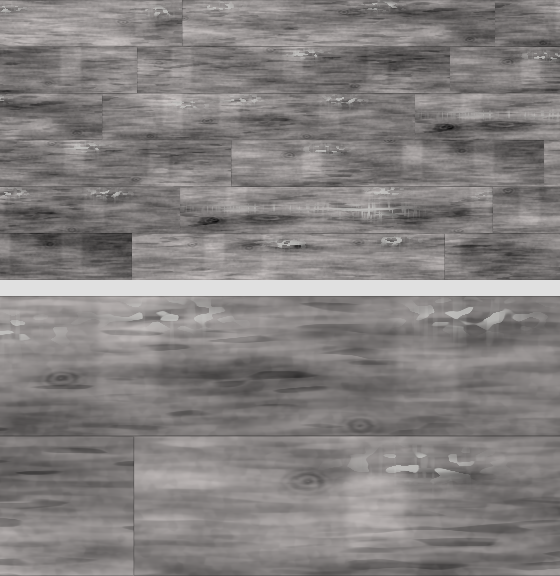
Top, the full canvas; bottom, a detail of the centre.
Write a Shadertoy shader that draws this texture.

```glsl
const float ROWS = 6.0;
const float PLANK_LENGTH = 1.117;
const float FIRST_JOINT[6] = float[6](0.651, 0.490, 0.365, 0.826, 0.643, 0.471);
const vec3 WOOD_TINT = vec3(1.02, 0.99, 0.985);
const vec3 PAINT = vec3(0.78, 0.78, 0.77);

float hash(vec2 p) {
    vec3 q = fract(p.xyx * 0.1031);
    q += dot(q, q.yzx + 33.33);
    return fract((q.x + q.y) * q.z);
}

// Smooth cellular noise: nearby cell values blended by distance
float cellNoise(vec2 p) {
    vec2 cell = floor(p);
    float total = 0.0, weights = 0.0;
    for (int j = -1; j <= 1; j++)
    for (int i = -1; i <= 1; i++) {
        vec2 id = cell + vec2(i, j);
        vec2 d = id + vec2(hash(id), hash(id + 17.3)) - p;
        float w = exp(-5.0 * dot(d, d));
        total += w * hash(id + 41.7);
        weights += w;
    }
    return total / weights;
}

float layeredNoise(vec2 p) {
    float sum = 0.0, gain = 0.533;
    for (int i = 0; i < 4; i++) {
        sum += gain * cellNoise(p);
        p = p * 2.0 + 19.1;
        gain *= 0.5;
    }
    return sum;
}

// Soft elliptical mask
float spot(vec2 p, vec2 centre, vec2 radius) {
    vec2 d = (p - centre) / radius;
    return exp(-dot(d, d));
}

// Upright soft-edged band
float band(float x, float centre, float halfWidth) {
    return 1.0 - smoothstep(halfWidth - 0.008, halfWidth + 0.008, abs(x - centre));
}

// Dark heart surrounded by growth rings
float knot(vec2 p, vec2 centre, vec2 radius, float wobble) {
    float d = length((p - centre) / radius) + wobble;
    return exp(-d * d * 0.8) * (0.65 + 0.35 * cos(d * 9.0));
}

// Thin crossed scratches
float crossHatch(vec2 p) {
    float upright = smoothstep(0.50, 0.85, cellNoise(p * vec2(190.0, 22.0)));
    float level = smoothstep(0.50, 0.85, cellNoise(p * vec2(16.0, 190.0) + 7.0));
    return max(upright, level);
}

float woodTone(vec2 grain) {
    float tone = 0.495;
    // Weathered clouds, then streaks, then fine fibres
    tone += 0.43 * (layeredNoise(grain * vec2(3.2, 12.0)) - 0.5);
    tone += 0.23 * (layeredNoise(grain * vec2(7.0, 40.0) + 31.0) - 0.5);
    tone += 0.13 * (cellNoise(grain * vec2(17.0, 170.0) + 53.0) - 0.5);
    tone += 0.05 * (cellNoise(grain * vec2(120.0, 150.0) + 91.0) - 0.5);
    // Short open cracks, gathered in places
    float crack = cellNoise(grain * vec2(16.0, 150.0) + 71.0);
    float gathered = smoothstep(0.35, 0.65, cellNoise(grain * vec2(4.0, 14.0) + 83.0));
    return tone - 0.10 * gathered * (1.0 - smoothstep(0.15, 0.32, crack));
}

void mainImage(out vec4 fragColor, in vec2 fragCoord) {
    float pixel = 1.0 / iResolution.y;
    vec2 p = fragCoord * pixel;

    // Staggered plank layout
    float row = clamp(floor((1.0 - p.y) * ROWS), 0.0, ROWS - 1.0);
    float along = (p.x - FIRST_JOINT[int(row)]) / PLANK_LENGTH;
    float plank = floor(along) + 1.0;
    vec2 local = vec2(fract(along) * PLANK_LENGTH, fract(p.y * ROWS) / ROWS);
    float kind = row + 2.0 * plank;

    // Grain follows gently layered sines
    vec2 grain = local + vec2(kind * 5.3, kind * 3.7);
    grain.y += 0.0015 * sin(local.x * 9.0 + kind) + 0.0007 * sin(local.x * 23.0 + kind * 2.0);
    float tone = woodTone(grain) + 0.07 * (hash(vec2(row, plank) + 5.0) - 0.5);

    // Pale bands, dark stains, small knots and paint flecks
    float fleck = smoothstep(0.62, 0.70, cellNoise(grain * vec2(60.0, 130.0)));
    float streak = layeredNoise(grain * vec2(20.0, 70.0) + 13.0);
    float scratches = crossHatch(grain);
    float paint = 0.0;
    for (float i = 0.0; i < 3.0; i++) {
        vec2 seed = vec2(kind, i * 7.0 + 3.0);
        float x = PLANK_LENGTH * (i + hash(seed)) / 3.0;
        float y = hash(seed + 11.0) / ROWS;
        float reach = smoothstep(0.02, 0.06, local.y + 0.06 * (streak - 0.5));
        reach *= step(0.5, hash(seed + 29.0));
        tone += 0.065 * band(local.x, x, 0.036) * reach;
        tone -= 0.20 * spot(local, vec2(x + 0.13, y), vec2(0.15, 0.022)) * streak;
        tone -= 0.15 * knot(local, vec2(x - 0.08, y), vec2(0.020, 0.010), streak - 0.5);
        vec2 chipped = vec2(x + 0.05, 0.150 - 0.03 * hash(seed + 37.0));
        float chips = step(0.5, hash(seed + 43.0));
        paint += chips * fleck * spot(local, chipped, vec2(0.065, 0.014));
        paint += 0.22 * chips * scratches * spot(local, chipped, vec2(0.06, 0.03));
        tone -= 0.10 * chips * streak * spot(local, chipped + vec2(0.03, -0.01), vec2(0.07, 0.02));
    }

    // Long oval figure with scraped paint
    float figured = 1.0 - step(0.5, abs(kind - 6.0));
    float wobble = 0.9 * (streak - 0.5);
    float ovals = knot(local, vec2(0.32, 0.055), vec2(0.110, 0.014), wobble)
                + knot(local, vec2(0.59, 0.052), vec2(0.070, 0.012), wobble)
                + knot(local, vec2(0.10, 0.045), vec2(0.040, 0.016), wobble);
    tone -= figured * (0.20 * ovals + 0.06 * spot(local, vec2(0.35, 0.04), vec2(0.4, 0.025)));
    float scrape = spot(local, vec2(0.68, 0.080), vec2(0.13, 0.026))
                 + 0.6 * spot(local, vec2(0.30, 0.090), vec2(0.28, 0.014));
    paint += 0.85 * figured * scrape * scratches;

    // Broad light across the floor
    tone += 0.07 * spot(p, vec2(0.62, 0.82), vec2(0.55, 0.35));
    tone -= 0.05 * spot(p, vec2(2.0, 1.0), vec2(0.45, 0.3));
    tone -= 0.04 * spot(p, vec2(0.0, 0.1), vec2(0.6, 0.4));

    // Faint joints between planks
    vec2 edge = min(local, vec2(PLANK_LENGTH, 1.0 / ROWS) - local);
    float seam = 1.0 - smoothstep(0.0, 0.0012 + 0.5 * pixel, min(edge.x * 1.5, edge.y));
    vec3 color = mix(tone * WOOD_TINT, PAINT, clamp(paint, 0.0, 0.8));
    color *= 1.0 - 0.25 * seam;
    fragColor = vec4(clamp(color, 0.0, 1.0), 1.0);
}
```
